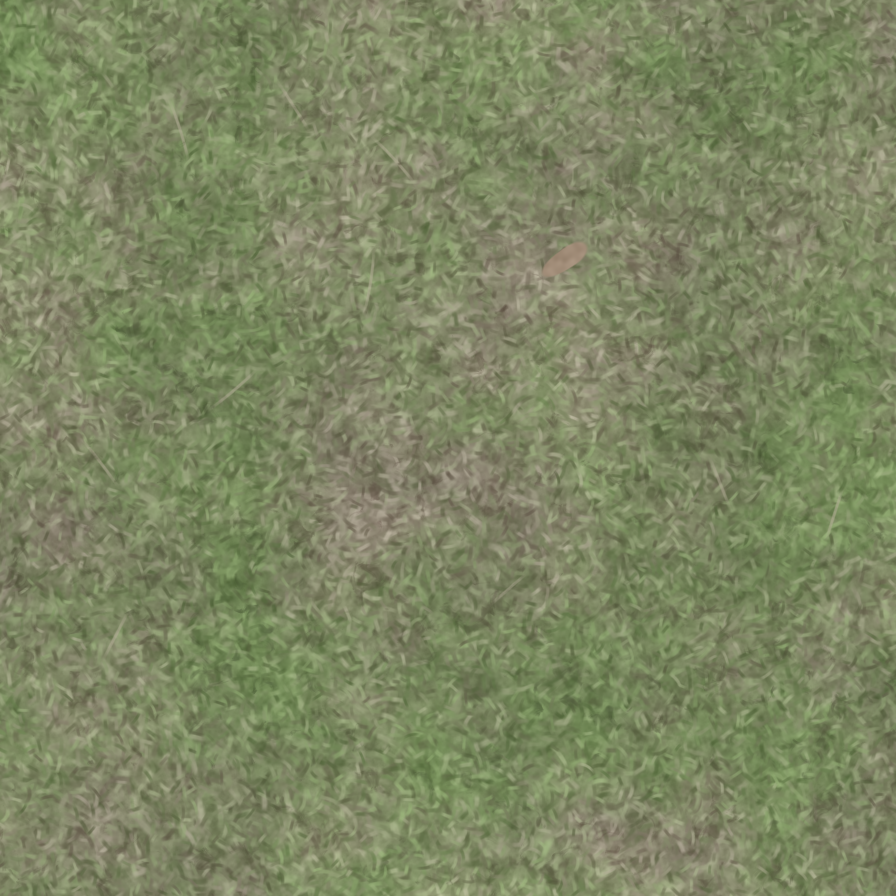
Write a WebGL 1 fragment shader that draws this texture.

```glsl
precision highp float;
uniform vec2 u_resolution;

float hash(vec2 p) {
  return fract(sin(dot(p, vec2(127.1, 311.7))) * 43758.5453);
}

float noise(vec2 p) {
  vec2 i = floor(p), f = fract(p);
  f = f * f * (3.0 - 2.0 * f);
  return mix(mix(hash(i), hash(i + vec2(1.0, 0.0)), f.x),
             mix(hash(i + vec2(0.0, 1.0)), hash(i + vec2(1.0, 1.0)), f.x), f.y);
}

float fbm(vec2 p) {
  float sum = 0.0, amplitude = 0.5;
  for (int i = 0; i < 4; i++) {
    sum += amplitude * noise(p);
    p = mat2(1.6, 1.2, -1.2, 1.6) * p + 7.3;
    amplitude *= 0.5;
  }
  return sum / 0.9375;
}

vec2 rotate(vec2 p, float a) {
  return vec2(cos(a) * p.x + sin(a) * p.y, cos(a) * p.y - sin(a) * p.x);
}

// Soft curved stroke, tapering towards both tips
float stroke(vec2 p, float halfLength, float width, float bend) {
  float along = abs(p.x) / halfLength;
  float across = abs(p.y - bend * p.x * p.x);
  return smoothstep(width, width * 0.2, across) * smoothstep(1.0, 0.3, along);
}

// Dry share of the turf: greener to the right and in the upper left corner
float dryness(vec2 uv) {
  float dry = 0.47 + 1.2 * (fbm(uv * 4.5 + 3.0) - 0.5) + 0.9 * (fbm(uv * 15.0) - 0.5);
  dry += 0.3 * (0.5 - uv.x) + 0.22 * (0.5 - uv.y);
  dry -= 0.4 * smoothstep(0.16, 0.0, length(uv - vec2(0.0, 1.0)));
  return clamp(dry, 0.0, 1.0);
}

vec3 turfColor(float dry, float tone) {
  vec3 green = mix(vec3(0.31, 0.39, 0.22), vec3(0.58, 0.68, 0.46), tone);
  vec3 straw = mix(vec3(0.38, 0.34, 0.28), vec3(0.73, 0.70, 0.63), tone);
  return mix(green, straw, dry);
}

// One scattered layer of short blades
vec3 addBlades(vec3 color, vec2 uv, float cells, float dry) {
  vec2 p = uv * cells;
  float flow = 3.1 * noise(uv * 7.0 + cells);
  for (int y = -1; y <= 1; y++) {
    for (int x = -1; x <= 1; x++) {
      vec2 id = floor(p) + vec2(float(x), float(y));
      vec2 key = id + cells * 1.7;
      vec2 root = id + vec2(hash(key), hash(key + 31.4));
      float tone = hash(key + 57.1);
      float kind = hash(key + 83.9);
      vec2 q = rotate(p - root, flow + 2.6 * (hash(key + 12.6) - 0.5));
      float width = mix(0.2, 0.34, hash(key + 44.2));
      float mask = stroke(q, mix(0.5, 0.98, kind), width, 0.5 * (kind - 0.5));
      float bladeDry = clamp(dry + 0.7 * (hash(key + 71.3) - 0.5), 0.0, 1.0);
      color = mix(color, turfColor(bladeDry, tone), mask * 0.7);
    }
  }
  return color;
}

// Sparse long pale stalks
vec3 addStalks(vec3 color, vec2 uv) {
  vec2 p = uv * 9.0;
  for (int y = -1; y <= 1; y++) {
    for (int x = -1; x <= 1; x++) {
      vec2 id = floor(p) + vec2(float(x), float(y));
      vec2 root = id + vec2(hash(id + 4.2), hash(id + 8.7));
      float pick = hash(id + 15.3);
      vec2 q = rotate(p - root, 1.7 + 2.0 * (hash(id + 22.8) - 0.5));
      float mask = stroke(q, 0.4 * pick, 0.024, 0.8 * (pick - 0.8));
      color = mix(color, vec3(0.68, 0.66, 0.57), mask * 0.6 * step(0.75, pick));
    }
  }
  return color;
}

void main() {
  vec2 uv = gl_FragCoord.xy / u_resolution;
  float dry = dryness(uv);

  // Matted ground under the blades
  vec3 color = turfColor(dry, 0.1 + 0.7 * fbm(uv * 80.0));
  for (int layer = 0; layer < 3; layer++) {
    color = addBlades(color, uv, 46.0 + 17.0 * float(layer), dry);
  }
  color = addStalks(color, uv);

  // Small ragged shaded gaps, brown where the turf is dry
  vec2 ragged = uv + 0.012 * (vec2(noise(uv * 90.0), noise(uv * 90.0 + 33.0)) - 0.5);
  float gap = smoothstep(0.6, 0.85, fbm(ragged * 60.0 + 19.0));
  color = mix(color, mix(vec3(0.27, 0.33, 0.20), vec3(0.36, 0.29, 0.25), dry), gap * 0.55);

  // Broad light, tufts and fine grain
  color *= 0.86 + 0.18 * fbm(uv * 5.0 + 41.0) + 0.16 * fbm(uv * 24.0 + 11.0);
  color += 0.05 * (noise(uv * 240.0) - 0.5);

  // Fallen leaf
  vec2 leaf = rotate(uv - vec2(0.63, 0.71), 0.6);
  float edge = length(leaf / vec2(0.03, 0.011 + 0.1 * max(leaf.x, 0.0)));
  vec3 leafColor = vec3(0.63, 0.55, 0.47) + 0.08 * (noise(leaf * 150.0) - 0.5);
  color = mix(color, leafColor, smoothstep(1.08, 0.88, edge));

  gl_FragColor = vec4(color, 1.0);
}
```
